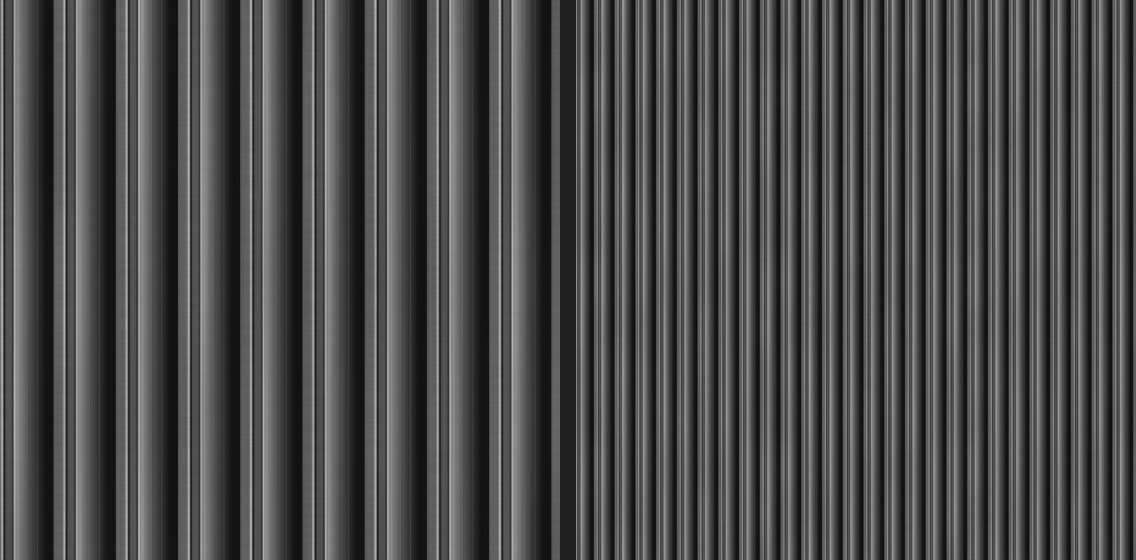
Left, the tile; right, the same tile 3 across and 3 down.
Give the GLSL for this pattern, as a Shadertoy shader.

```glsl
// Nine upright metal flutes in grey: a flat strip, a thin bright rim and groove,
// a second strip, then a rounded ridge falling into deep shade.
// Each flute is a 1D tone profile; wrapping value noise adds brushed wear.

const float FLUTES = 9.0;

float hash(ivec2 c) {
    uvec2 q = uvec2(c) * uvec2(1597334673u, 3812015801u);
    uint h = (q.x ^ q.y) * 1597334673u;
    h = (h ^ (h >> 15)) * 2246822519u;
    return float((h ^ (h >> 13)) & 0xffffu) / 65535.0;
}

// Value noise over a whole number of cells, so that it wraps at the canvas edges.
float wrapNoise(vec2 uv, ivec2 cells) {
    vec2 p = fract(uv) * vec2(cells);
    ivec2 a = ivec2(floor(p)) % cells;
    ivec2 b = (a + 1) % cells;
    vec2 f = fract(p);
    f = f * f * (3.0 - 2.0 * f);
    return mix(mix(hash(a), hash(ivec2(b.x, a.y)), f.x),
               mix(hash(ivec2(a.x, b.y)), hash(b), f.x), f.y);
}

float edge(float at, float u, float soft) {
    return smoothstep(at - soft, at + soft, u);
}

// Soft vertical line of the given half width.
float line(float at, float u, float halfWidth) {
    float d = (u - at) / halfWidth;
    return exp(-d * d);
}

// Tone across one flute; u = 0 is the sharp edge between shade and strip.
float fluteTone(float u, float soft) {
    // Flat strips either side of the first rim
    float strip = mix(0.375, 0.325, edge(0.19, u, soft));
    strip -= 0.03 * line(0.0, u, 0.03);
    strip = mix(strip, 0.68, line(0.174, u, 0.021));
    strip = mix(strip, 0.11, line(0.211, u, 0.016));
    strip = mix(strip, 0.20, line(0.343, u, 0.014));

    // Rounded ridge: brightest at the left, quick fall, then a long dim flank
    float fall = pow(clamp((u - 0.42) / 0.31, 0.0, 1.0), 0.75);
    float ridge = mix(0.57, 0.185, fall);
    ridge -= 0.12 * (1.0 - smoothstep(0.385, 0.43, u));
    ridge = mix(ridge, 0.68, line(0.374, u, 0.019));
    ridge += 0.035 * line(0.575, u, 0.009) - 0.03 * line(0.592, u, 0.009);

    // Deep shade after a faint seam
    float shade = mix(0.165, 0.072, smoothstep(0.74, 0.89, u));
    ridge = mix(ridge, shade, edge(0.755, u, soft));
    ridge += 0.07 * line(0.738, u, 0.009);

    float tone = mix(strip, ridge, edge(0.358, u, soft));
    return mix(0.072, tone, edge(0.0, u, soft));
}

void mainImage(out vec4 fragColor, in vec2 fragCoord) {
    vec2 uv = fragCoord / iResolution.xy;

    // The cell seam lies inside the dark band, where both ends agree.
    float u = fract(uv.x * FLUTES - 0.761) - 0.1;
    float tone = fluteTone(u, max(0.008, 0.7 * FLUTES / iResolution.x));

    // Long vertical streaks, fine cross brushing and slow change in brightness
    float streak = wrapNoise(uv, ivec2(387, 4)) - 0.5;
    float brush = wrapNoise(uv, ivec2(27, 256)) - 0.5;
    float drift = wrapNoise(uv, ivec2(9, 4)) - 0.5;
    float onStrip = edge(0.0, u, 0.01) * (1.0 - edge(0.34, u, 0.01));
    tone *= 1.0 + 0.08 * streak + (0.02 + 0.03 * onStrip) * brush + 0.08 * drift;

    fragColor = vec4(vec3(clamp(tone, 0.0, 1.0)), 1.0);
}
```
